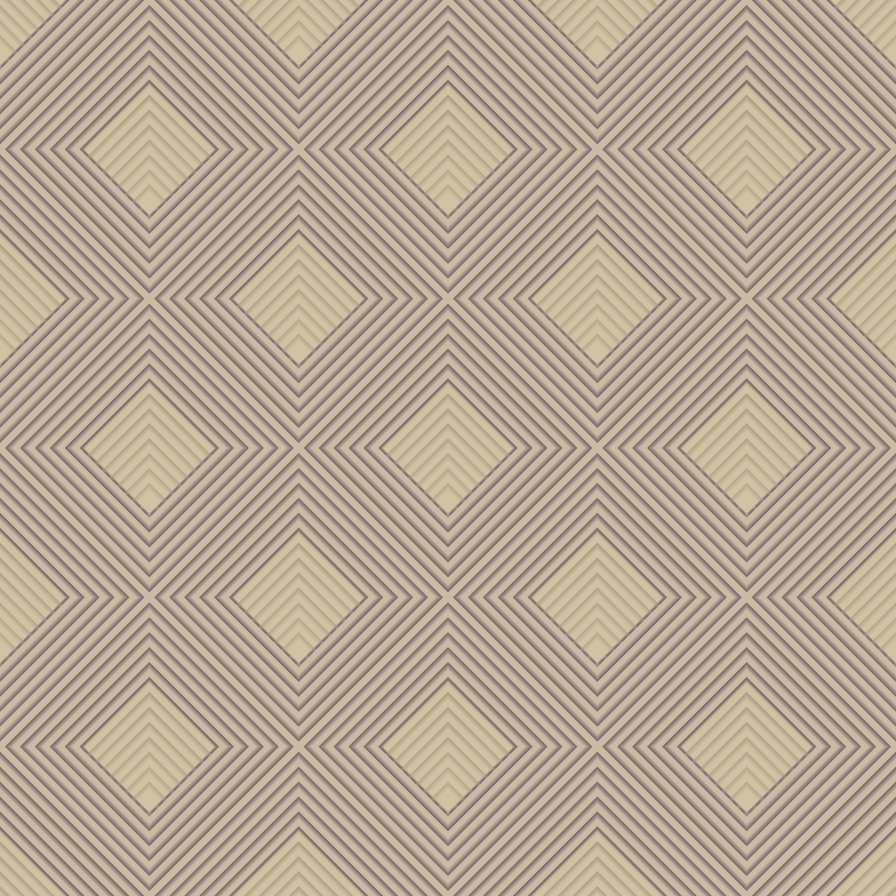
Give the GLSL for this pattern, as a three.js fragment shader.

```glsl
// Nested embossed diamonds in a staggered lattice, each with a chevron-ribbed core.
varying vec2 vUv;

const float REPEATS = 3.0;        // diamonds across and down
const float RINGS = 10.0;         // ridge pitches from centre to cell edge
const float CORE_RADIUS = 4.5;    // core size, in ridge pitches
const float LAST_CHEVRON = 3.0;   // chevrons stop here, leaving a plain lower tip
const float RIDGE_START = -0.36;  // soft inner foot of a ridge
const float RIDGE_CREST = 0.08;   // where the ridge is darkest
const float RIDGE_END = 0.17;     // crisp outer edge
const float CHEVRON_TOP = 0.44;   // chevron strength at the top of the core
const float CHEVRON_BOTTOM = 0.28;

const vec3 GROUND = vec3(0.80, 0.73, 0.64);
const vec3 CORE = vec3(0.82, 0.76, 0.64);
const vec3 SHADE = vec3(0.485, 0.44, 0.44);
const vec3 CHEVRON_SHADE = vec3(0.50, 0.44, 0.40);

// Antialiased step
float edge(float threshold, float value, float blur) {
  return smoothstep(threshold - blur, threshold + blur, value);
}

// One ridge per unit: a slow ramp into shade, then a crisp drop
float ridge(float distanceOut, float blur) {
  float u = fract(distanceOut) - 0.5;
  float ramp = clamp((u - RIDGE_START) / (RIDGE_CREST - RIDGE_START), 0.0, 1.0);
  return ramp * (1.0 - edge(RIDGE_END, u, blur));
}

void main() {
  // Lattice turned by 45 degrees, so each diamond is a unit square
  vec2 p = vUv * REPEATS * 2.0;
  vec2 diagonal = 0.5 * vec2(p.x + p.y, p.x - p.y);
  vec2 cell = fract(diagonal + 0.5) - 0.5;
  vec2 local = RINGS * vec2(cell.x + cell.y, cell.x - cell.y);
  float radius = abs(local.x) + abs(local.y);
  float rise = local.y + abs(local.x);
  float blur = 0.7 * RINGS * REPEATS * 2.0 * fwidth(vUv.x);

  // Concentric rings around the core
  float ring = ridge(radius, blur) * edge(CORE_RADIUS - 0.1, radius, blur);

  // Upward chevrons inside the core, fading towards the lower tip
  float inside = 1.0 - edge(CORE_RADIUS, radius, blur);
  float strength = mix(CHEVRON_BOTTOM, CHEVRON_TOP,
                       smoothstep(-CORE_RADIUS, CORE_RADIUS, local.y));
  float rib = ridge(rise, blur);
  float chevron = rib * strength * inside * edge(-LAST_CHEVRON, rise, blur);

  // Rib ends notch the lower border of the core
  float border = 1.0 - edge(CORE_RADIUS + 0.3, radius, blur);
  float lower = smoothstep(0.0, 0.5, -local.y);
  ring *= 1.0 - 0.35 * rib * border * lower;

  vec3 color = mix(GROUND, CORE, inside);
  color = mix(color, CHEVRON_SHADE, chevron);
  color = mix(color, SHADE, ring);
  gl_FragColor = vec4(color, 1.0);
}
```
